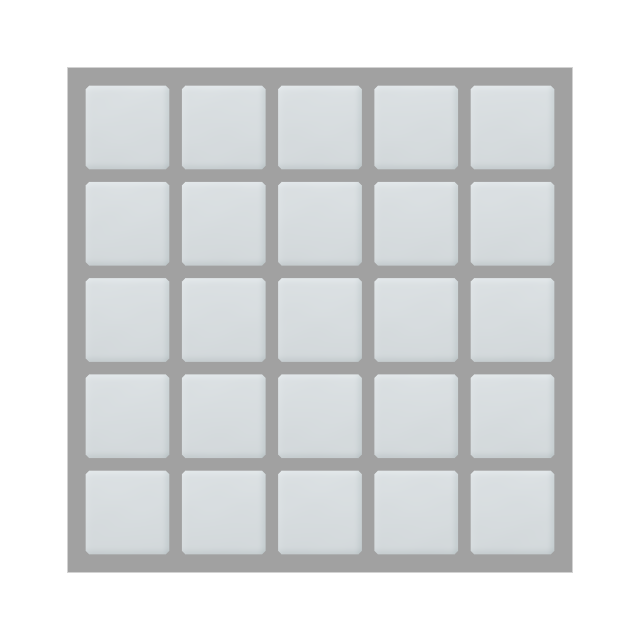
Reproduce this pattern procedurally as a Shadertoy shader.

```glsl
const float TILES = 5.0;
const float PITCH = 0.1504;
const float TILE_HALF = 0.0654;
const float CHAMFER = 0.0055;
const float PANEL_HALF = 0.3945;
const float BEVEL = 0.017;
const float MOTTLE = 0.0025;

const vec3 BACKGROUND = vec3(1.0);
const vec3 GROUT = vec3(0.63);
const vec3 GLAZE_TOP = vec3(0.860, 0.880, 0.890);
const vec3 GLAZE_BOTTOM = vec3(0.825, 0.847, 0.857);

float boxDistance(vec2 p, float halfSize) {
    vec2 d = abs(p) - halfSize;
    return length(max(d, 0.0)) + min(max(d.x, d.y), 0.0);
}

// Square with its corners cut at 45 degrees
float chamferedDistance(vec2 p, float halfSize, float cut) {
    vec2 a = abs(p);
    float corner = (a.x + a.y - 2.0 * halfSize + cut) * 0.7071;
    return max(boxDistance(p, halfSize), corner);
}

float coverage(float dist, float pixel) {
    return 1.0 - smoothstep(-0.6 * pixel, 0.6 * pixel, dist);
}

// Soft falloff from one edge of a tile inwards
float rim(float depth) {
    float t = 1.0 - smoothstep(0.0, BEVEL, depth);
    return t * t;
}

// Faint unevenness of the glaze, shifted for each tile
float mottle(vec2 p, vec2 id) {
    vec2 q = p * 55.0 + id * vec2(2.3, 3.7);
    return sin(q.x + 1.4 * sin(q.y)) * 0.6 + sin(2.1 * q.y - 1.3 * q.x) * 0.4;
}

vec3 glaze(vec2 p, vec2 id) {
    float height = 0.5 + 0.5 * p.y / TILE_HALF;
    vec3 color = mix(GLAZE_BOTTOM, GLAZE_TOP, height);
    color += MOTTLE * mottle(p, id);

    // Light falls from the upper left
    color += 0.025 * rim(TILE_HALF - p.y);
    color += 0.012 * rim(TILE_HALF + p.x);
    color -= vec3(0.050, 0.045, 0.045) * rim(TILE_HALF + p.y);
    color -= vec3(0.055, 0.045, 0.045) * rim(TILE_HALF - p.x);
    return color;
}

void mainImage(out vec4 fragColor, in vec2 fragCoord) {
    float scale = min(iResolution.x, iResolution.y);
    float pixel = 1.0 / scale;
    vec2 p = (fragCoord - 0.5 * iResolution.xy) / scale;

    // Nearest tile, limited to the grid
    float lastId = 0.5 * (TILES - 1.0);
    vec2 id = clamp(floor(p / PITCH + 0.5), -lastId, lastId);
    vec2 local = p - id * PITCH;

    vec3 color = mix(BACKGROUND, GROUT, coverage(boxDistance(p, PANEL_HALF), pixel));
    float tile = coverage(chamferedDistance(local, TILE_HALF, CHAMFER), pixel);
    color = mix(color, glaze(local, id), tile);

    fragColor = vec4(color, 1.0);
}
```
